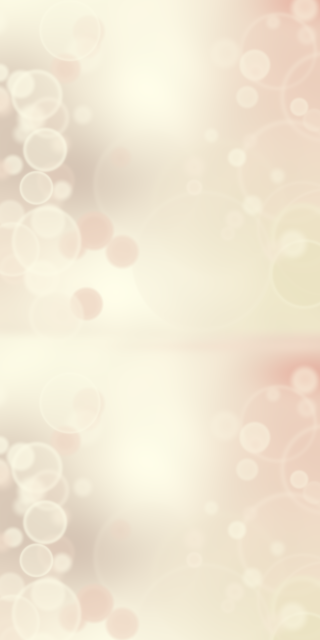
Write a Shadertoy shader that draws this background.

```glsl
const float PERIOD = 1.164;     // tile height in canvas widths
const float TOP_OFFSET = 0.096; // part of the tile hidden above the top edge
const float SEAM = 0.05;

const vec3 LIGHT = vec3(0.995, 0.99, 0.91);
const vec3 CREAM = vec3(0.985, 0.98, 0.895);
const vec3 SAND  = vec3(0.94, 0.90, 0.82);
const vec3 BEIGE = vec3(0.92, 0.89, 0.76);
const vec3 TAUPE = vec3(0.80, 0.72, 0.66);
const vec3 BLUSH = vec3(0.955, 0.87, 0.80);
const vec3 PINK  = vec3(0.915, 0.79, 0.72);
const vec3 ROSE  = vec3(0.89, 0.66, 0.60);

vec3 hash3(float n) {
    return fract(sin(vec3(n, n + 17.3, n + 41.9) * 12.9898) * 4375.85);
}

// Soft elliptical wash of colour
vec3 wash(vec3 base, vec3 tint, vec2 p, vec2 centre, vec2 radius, float amount) {
    vec2 d = (p - centre) / radius;
    return mix(base, tint, amount * exp(-dot(d, d)));
}

float mottle(vec2 p) {
    return sin(p.x * 13.0 + 2.0 * sin(p.y * 9.0)) * sin(p.y * 11.0 + sin(p.x * 17.0));
}

// Blurred light and shade behind the discs
vec3 backdrop(vec2 p) {
    vec3 c = SAND;
    c = wash(c, PINK, p, vec2(1.0, 0.25), vec2(0.36, 0.42), 0.9);
    c = wash(c, BEIGE, p, vec2(0.92, 0.96), vec2(0.36, 0.30), 0.9);
    c = wash(c, TAUPE, p, vec2(0.26, 0.65), vec2(0.24, 0.15), 0.85);
    c = wash(c, TAUPE, p, vec2(0.0, 0.45), vec2(0.20, 0.28), 0.65);
    c = wash(c, PINK, p, vec2(0.03, 0.88), vec2(0.18, 0.14), 0.45);
    c = wash(c, CREAM, p, vec2(0.10, 0.06), vec2(0.55, 0.20), 0.95);
    c = wash(c, LIGHT, p, vec2(0.48, 0.34), vec2(0.20, 0.28), 1.0);
    c = wash(c, LIGHT, p, vec2(0.40, 0.99), vec2(0.34, 0.20), 1.0);
    c = wash(c, ROSE, p, vec2(0.97, 0.10), vec2(0.14, 0.06), 0.75);
    c = wash(c, BLUSH, p, vec2(0.80, 0.015), vec2(0.32, 0.018), 0.5);
    return c + 0.008 * mottle(p);
}

// Translucent disc with a brighter rim
vec3 disc(vec3 base, vec3 tint, float dist, float radius, float blur, float fill, float rim) {
    float edge = dist - radius;
    float inside = 1.0 - smoothstep(-blur, blur, edge);
    float ring = exp(-pow((edge + blur) / (blur + 0.002), 2.0));
    vec3 c = mix(base, tint, fill * inside);
    return mix(c, LIGHT, rim * ring);
}

// Discs spread evenly down a column and at random across it
vec3 scatter(vec3 base, vec2 p, float seed, int count, vec2 spanX, vec2 spanY,
             vec2 radii, vec3 tintA, vec3 tintB, float blur, float fill, float rim) {
    vec3 c = base;
    for (int i = 0; i < count; i++) {
        vec3 h = hash3(seed + float(i) * 3.17);
        vec3 k = hash3(seed + float(i) * 5.71 + 90.0);
        float along = (float(i) + h.y) / float(count);
        vec2 d = p - vec2(mix(spanX.x, spanX.y, h.x), mix(spanY.x, spanY.y, along));
        d.y -= PERIOD * floor(d.y / PERIOD + 0.5);
        float strength = mix(0.4, 1.0, k.y);
        c = disc(c, mix(tintA, tintB, k.x * k.x), length(d), mix(radii.x, radii.y, h.z),
                 blur * mix(0.5, 1.8, k.z), fill * strength, rim * strength);
    }
    return c;
}

void mainImage(out vec4 fragColor, in vec2 fragCoord) {
    float px = 1.0 / iResolution.x;
    vec2 p = vec2(fragCoord.x, iResolution.y - fragCoord.y) * px;
    p.y = mod(p.y + TOP_OFFSET, PERIOD);

    // Backdrop, blended across the seam
    vec3 c = mix(backdrop(p), backdrop(p - vec2(0.0, PERIOD)),
                 smoothstep(PERIOD - SEAM, PERIOD, p.y));

    // Huge faint discs in the middle and on the right
    c = scatter(c, p, 4.0, 3, vec2(0.45, 0.70), vec2(0.55, 1.0), vec2(0.17, 0.23),
                SAND, BEIGE, 0.004 + px, 0.25, 0.10);
    c = scatter(c, p, 23.0, 5, vec2(0.85, 1.02), vec2(0.20, 1.0), vec2(0.11, 0.19),
                BLUSH, PINK, 0.002 + px, 0.30, 0.22);

    // Golden discs low on the right
    c = scatter(c, p, 35.0, 2, vec2(0.86, 0.96), vec2(0.78, 1.0), vec2(0.10, 0.13),
                BEIGE, BEIGE, 0.002 + px, 0.75, 0.30);

    // Blurred small lights on the left and right
    c = scatter(c, p, 51.0, 30, vec2(-0.02, 0.40), vec2(0.16, 1.08), vec2(0.025, 0.06),
                LIGHT, PINK, 0.008 + px, 0.75, 0.15);
    c = scatter(c, p, 67.0, 20, vec2(0.60, 1.02), vec2(0.12, 0.92), vec2(0.02, 0.05),
                CREAM, BLUSH, 0.006 + px, 0.55, 0.15);

    // Crisp large discs on the left
    c = scatter(c, p, 82.0, 8, vec2(0.0, 0.30), vec2(0.16, 1.10), vec2(0.05, 0.11),
                CREAM, BLUSH, 0.001 + px, 0.45, 0.45);

    fragColor = vec4(clamp(c, 0.0, 1.0), 1.0);
}
```
